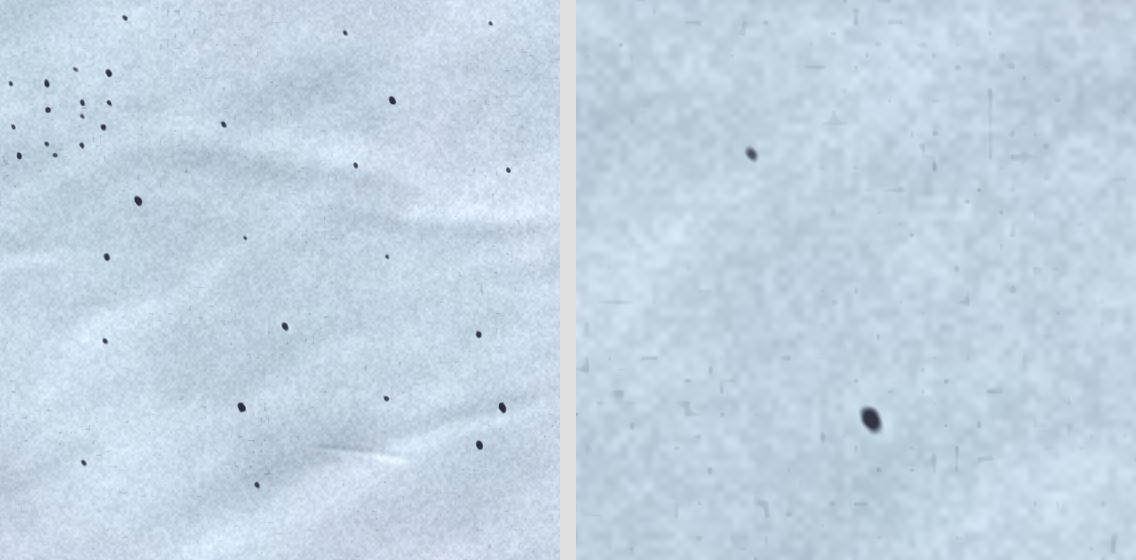
Left: the whole. Right: its middle third, enlarged.
Write a three.js fragment shader that draws this texture.

```glsl
varying vec2 vUv;

float hash(vec2 p) {
  vec3 q = fract(vec3(p.xyx) * 0.1031);
  q += dot(q, q.yzx + 33.33);
  return fract((q.x + q.y) * q.z);
}

float noise(vec2 p) {
  vec2 i = floor(p), f = fract(p);
  f = f * f * (3.0 - 2.0 * f);
  return mix(mix(hash(i), hash(i + vec2(1.0, 0.0)), f.x),
             mix(hash(i + vec2(0.0, 1.0)), hash(i + 1.0), f.x), f.y);
}

float fbm(vec2 p) {
  float sum = 0.0, amp = 0.5;
  for (int i = 0; i < 4; i++) {
    sum += amp * noise(p);
    p = mat2(1.6, 1.2, -1.2, 1.6) * p + 7.3;
    amp *= 0.5;
  }
  return sum;
}

// Bent crease from a to b: shadow above it, light below it
float fold(vec2 p, vec2 a, vec2 b, float bend, float width) {
  float len = length(b - a);
  vec2 dir = (b - a) / len;
  float t = dot(p - a, dir) / len;
  float s = dot(p - a, vec2(-dir.y, dir.x)) - bend * 4.0 * t * (1.0 - t);
  s = (s + 0.02 * (noise(p * 13.0) - 0.5)) / width;
  float taper = smoothstep(0.0, 0.35, t) * (1.0 - smoothstep(0.7, 1.0, t));
  return -2.3 * s * exp(-s * s) * taper;
}

// Dark pits: a small cluster at upper left, the rest spread widely
float pits(vec2 p) {
  float cover = 0.0;
  for (int i = 0; i < 34; i++) {
    float n = float(i);
    float clustered = 1.0 - step(13.0, n);
    vec2 spread = fract(vec2(0.7549, 0.5698) * n + vec2(0.31, 0.17));
    spread += 0.09 * (vec2(hash(vec2(n, 3.0)), hash(vec2(n, 8.0))) - 0.5);
    vec2 center = mix(0.04 + 0.92 * spread, vec2(0.01, 0.72) + vec2(0.22, 0.17) * spread, clustered);
    float size = hash(vec2(n, 21.0));
    float radius = mix(0.0035, mix(0.0085, 0.0065, clustered), size * size);
    vec2 d = p - center;
    d.x *= 1.0 + 0.3 * hash(vec2(n, 5.0));
    d.y += 0.3 * d.x;
    float dist = length(d) + 0.0025 * (noise(p * 170.0) - 0.5);
    float pit = 1.0 - smoothstep(radius - 0.0025, radius + 0.0025, dist);
    cover = max(cover, pit * mix(0.75, 0.95, size));
  }
  return cover;
}

void main() {
  vec2 p = vUv;

  // Broad relief, drawn out along a gentle rise to the right
  vec2 along = vec2(dot(p, vec2(0.9, 0.43)), dot(p, vec2(-0.43, 0.9)));
  float shade = 0.17 * (fbm(along * vec2(3.5, 8.0) + 4.0) - 0.47);
  shade += 0.07 * (fbm(along * vec2(14.0, 26.0)) - 0.47);

  // Creases and ridges
  shade += 0.055 * fold(p, vec2(0.12, -0.06), vec2(0.78, 0.24), 0.005, 0.055);
  shade += 0.055 * fold(p, vec2(0.6, 0.155), vec2(1.05, 0.31), 0.015, 0.022);
  shade -= 0.05 * fold(p, vec2(0.15, 0.74), vec2(0.85, 0.61), 0.045, 0.04);
  shade -= 0.05 * fold(p, vec2(0.5, 0.67), vec2(1.1, 0.62), -0.04, 0.025);
  shade += 0.04 * fold(p, vec2(-0.1, 0.52), vec2(0.18, 0.565), 0.01, 0.022);
  shade += 0.04 * fold(p, vec2(0.05, 0.37), vec2(0.45, 0.57), 0.01, 0.045);
  shade += 0.035 * fold(p, vec2(0.82, 0.48), vec2(1.1, 0.52), 0.0, 0.025);
  shade += 0.035 * fold(p, vec2(0.3, 0.27), vec2(0.6, 0.35), -0.01, 0.04);
  shade += 0.06 * fold(p, vec2(0.52, 0.205), vec2(0.78, 0.18), 0.0, 0.006);
  shade += 0.03 * exp(-dot((p - vec2(0.15, 0.26)) * vec2(9.0, 25.0), (p - vec2(0.15, 0.26)) * vec2(9.0, 25.0)));

  // Fine grain with sparse grey specks
  float grain = 0.6 * noise(p * 210.0) + 0.4 * noise(p * 127.0 + 31.0);
  shade += 0.115 * (grain - 0.5);
  shade -= 0.12 * smoothstep(0.86, 1.0, noise(p * 150.0 + 70.0)) * noise(p * 9.0);

  // Cool snow, faintly lilac in places
  float lilac = fbm(p * 2.5 + 12.0) - 0.47 + 0.2 * (p.x - 0.5);
  vec3 snow = vec3(0.775, 0.835, 0.895) + shade;
  snow += lilac * vec3(0.05, -0.015, 0.01);

  gl_FragColor = vec4(mix(snow, vec3(0.13, 0.14, 0.2), pits(p)), 1.0);
}
```
